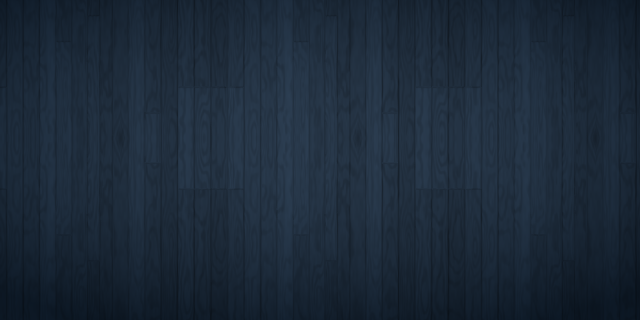
Write a Shadertoy shader that draws this texture.

```glsl
const float PERIOD = 0.742;        // width of one repeat, in canvas heights
const float ORIGIN = 0.224;        // left edge of a repeat
const float MIRROR_Y = 0.568;      // boards mirror above and below this height
const int PLANKS = 15;             // planks per repeat
const float EDGE_WARP = 0.42;      // unevenness of plank widths
const float SEAM_WIDTH = 0.0016;
const float SEAM_DEPTH = 0.22;
const float JOINT_DROP = 0.07;     // boards beyond a joint are darker
const float RINGS = 5.0;
const float RING_DEPTH = 0.13;
const float PORE_DEPTH = 0.13;
const float KNOT_PLANK = 3.0;
const float KNOT_RINGS = 5.0;
const vec2 VIGNETTE = vec2(0.45, 2.4);
const vec3 SHADOW = vec3(0.050, 0.095, 0.145);
const vec3 LIGHT = vec3(0.158, 0.222, 0.293);

// Tone of each plank, and distance of its end joint from the mirror line
const float TONE[PLANKS] = float[](-0.03, -0.02, -0.09, -0.07, 0.02,
    0.0, -0.10, 0.03, 0.0, -0.06, 0.03, 0.0, -0.02, 0.06, 0.03);
const float JOINT[PLANKS] = float[](9.0, 0.383, 9.0, 9.0, 9.0,
    0.078, 9.0, 0.159, 0.159, 0.159, 0.159, 9.0, 9.0, 9.0, 0.302);

float hash(vec2 p) {
    return fract(sin(dot(p, vec2(127.1, 311.7))) * 43758.5453);
}

float noise(vec2 p) {
    vec2 cell = floor(p), f = fract(p);
    f = f * f * (3.0 - 2.0 * f);
    return mix(mix(hash(cell), hash(cell + vec2(1, 0)), f.x),
               mix(hash(cell + vec2(0, 1)), hash(cell + vec2(1, 1)), f.x), f.y);
}

float seam(float d, float pixel) {
    return 1.0 - smoothstep(0.0, SEAM_WIDTH + pixel, d);
}

// Height field whose contours are the growth rings
float growth(float across, float along, float seed, float plank) {
    vec2 q = vec2(across * 1.6 + seed * 17.0, along * 6.0 + seed * 3.0);
    float h = RINGS * noise(q) + 0.5 * noise(q * vec2(3.0, 6.0));
    h += 3.0 * (across - 0.5) * (across - 0.5);
    float knot = exp(-3.0 * abs(across - 0.5) - 14.0 * along);
    return plank == KNOT_PLANK ? 0.35 * h + KNOT_RINGS * knot : h;
}

void mainImage(out vec4 fragColor, in vec2 fragCoord) {
    float pixel = 1.0 / iResolution.y;
    vec2 p = fragCoord * pixel;

    // Plank layout
    float phase = fract((p.x - ORIGIN) / PERIOD);
    float warp = smoothstep(0.06, 0.17, phase) * (1.0 - smoothstep(0.17, 1.0, phase));
    float u = phase * float(PLANKS) + EDGE_WARP * warp;
    float plank = min(floor(u), float(PLANKS - 1));
    float across = u - plank;
    float along = abs(p.y - MIRROR_Y);
    int id = int(plank);

    // Board tone on each side of the joint
    float toJoint = along - JOINT[id];
    float beyond = smoothstep(-pixel, pixel, toJoint);
    float shade = 1.0 + TONE[id] - JOINT_DROP * beyond;

    // Growth rings, faded where they get too fine
    float seed = plank + 1.0 + 31.0 * step(0.0, toJoint);
    float h = growth(across, along, seed, plank);
    float blur = fwidth(h);
    float ring = 1.0 - smoothstep(0.04, 0.18 + blur, abs(fract(h) - 0.5));
    shade -= RING_DEPTH * ring * (1.0 - smoothstep(0.3, 0.9, blur))
           * (0.4 + 0.6 * noise(vec2(u * 2.0, along * 9.0)));

    // Knot core
    float core = length(vec2((across - 0.5) * 5.0, along * 40.0));
    shade -= plank == KNOT_PLANK ? 0.2 * exp(-core * core) : 0.0;

    // Fine pores and broad mottling
    float pores = noise(vec2(u * 9.0, along * 45.0 + seed));
    float streaks = noise(vec2(u * 5.0 + 40.0, along * 7.0 + seed));
    shade += PORE_DEPTH * (0.6 * pores + 0.4 * streaks - 0.45);

    // Seams between planks and at board ends
    float side = min(across, 1.0 - across) * PERIOD / float(PLANKS);
    float sideDepth = SEAM_DEPTH * (0.5 + 0.5 * hash(vec2(floor(u + 0.5), 7.0)));
    shade -= max(sideDepth * seam(side, pixel),
                 0.6 * SEAM_DEPTH * seam(abs(toJoint), pixel));

    // Light falling off towards the borders
    vec2 q = vec2(2.0 * fragCoord.x / iResolution.x - 1.0, p.y - MIRROR_Y);
    float glow = clamp(1.0 - dot(VIGNETTE, q * q), 0.0, 1.0);
    fragColor = vec4(mix(SHADOW, LIGHT, glow) * shade, 1.0);
}
```
